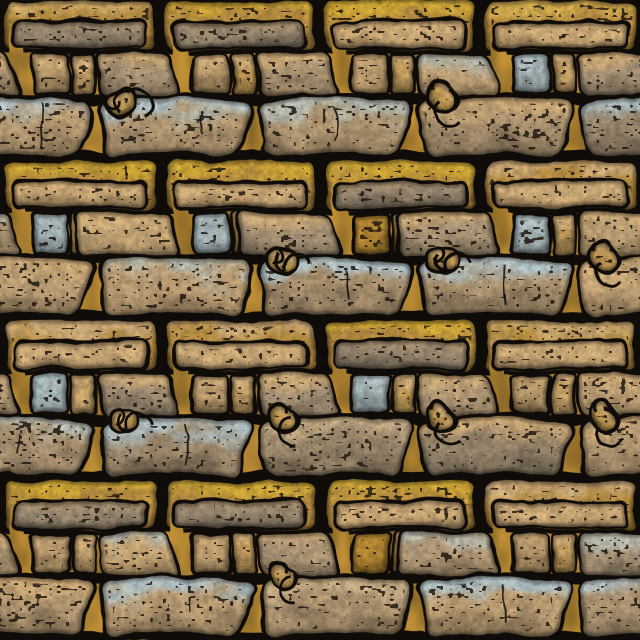
Write a Shadertoy shader that draws this texture.

```glsl
// Inked cartoon masonry: a 4 by 4 repeat of framed slabs, small blocks and boat-shaped stones in ochre mortar.

const vec3 INK = vec3(0.06, 0.045, 0.03);
const vec3 OCHRE = vec3(0.68, 0.51, 0.19);
const vec3 YELLOW = vec3(0.78, 0.63, 0.20);
const vec3 TAN = vec3(0.77, 0.64, 0.45);
const vec3 TAUPE = vec3(0.54, 0.48, 0.40);
const vec3 PALE_BLUE = vec3(0.67, 0.73, 0.74);

float hash(vec2 p) {
    vec3 q = fract(p.xyx * 0.1031);
    q += dot(q, q.yzx + 33.33);
    return fract((q.x + q.y) * q.z);
}

float noise(vec2 p) {
    vec2 i = floor(p), f = fract(p);
    f = f * f * (3.0 - 2.0 * f);
    return mix(mix(hash(i), hash(i + vec2(1, 0)), f.x),
               mix(hash(i + vec2(0, 1)), hash(i + 1.0), f.x), f.y);
}

float cover(float d) {
    float px = 3.0 / iResolution.y;
    return smoothstep(px, -px, d);
}

// Rounded slab; box = left, top, right, bottom; lean shifts the sides toward the bottom
float slab(vec2 p, vec4 box, vec2 lean, float r) {
    vec2 side = box.xz + lean * clamp((p.y - box.y) / (box.w - box.y), 0.0, 1.0);
    vec2 mid = 0.5 * vec2(side.x + side.y, box.y + box.w);
    vec2 q = abs(p - mid) - 0.5 * vec2(side.y - side.x, box.w - box.y) + r;
    return length(max(q, 0.0)) + min(max(q.x, q.y), 0.0) - r;
}

// Paints one stone: ink outline, crown-to-foot shading, grain and pits; g = unwrapped position
void lay(inout vec3 col, vec2 p, vec2 g, vec4 box, vec2 lean, float r, vec3 crown, vec3 body) {
    float d = slab(p, box, lean, r);
    float t = (p.y - box.y) / (box.w - box.y) + 0.5 * (noise(g * vec2(7, 12)) - 0.5);
    vec3 c = mix(crown, body, smoothstep(0.0, 0.5, t));
    c = mix(c, body * 0.76, smoothstep(0.5, 1.0, t));
    c *= 0.84 + 0.2 * noise(g * 35.0) + 0.14 * noise(g * 90.0);
    c *= mix(0.62, 1.0, smoothstep(0.0, 0.035, -d));
    float pits = noise(g * vec2(38, 62) + 9.0) + 0.22 * noise(g * 6.0 + 40.0);
    c = mix(c, INK * 2.0, 0.85 * smoothstep(0.87, 0.97, pits) * smoothstep(0.02, 0.04, -d));
    col = mix(col, INK, cover(d - 0.012 - 0.016 * noise(g * 9.0 + 5.0)));
    col = mix(col, c, cover(d));
}

void mainImage(out vec4 fragColor, in vec2 fragCoord) {
    vec2 uv = fragCoord / iResolution.xy;
    vec2 g = vec2(uv.x, 1.0 - uv.y) * 4.0 + vec2(0.0, 0.01);
    vec2 wobble = vec2(noise(g * 6.0), noise(g * 6.0 + 50.0)) - 0.5;
    wobble += 0.35 * (vec2(noise(g * 19.0), noise(g * 19.0 + 70.0)) - 0.5);
    vec2 w = g + wobble * vec2(0.035, 0.03);
    float row = floor(w.y), y = fract(w.y);

    // Mortar behind the middle and bottom courses
    vec3 mortar = OCHRE * (0.78 + 0.36 * noise(g * vec2(14, 8)));
    float bed = min(abs(y - 0.47) - 0.125, abs(y - 0.81) - 0.145);
    vec3 col = mix(INK, mortar, cover(bed));

    // Top course: ochre frame, its leg running down, and the recessed slab
    vec2 id = vec2(floor(w.x), row);
    vec2 p = vec2(fract(w.x), y);
    float pick = hash(id + 3.0);
    vec3 ledge = mix(TAN, YELLOW, smoothstep(0.3, 0.7, pick));
    lay(col, p, g, vec4(0.04, 0.02, 0.965, 0.32), vec2(0.0), 0.05, ledge, mix(OCHRE, TAN * 0.88, 0.25));
    col = mix(col, mortar, cover(slab(p, vec4(0.065, 0.2, 0.145, 0.59), vec2(0.02, 0.06), 0.02)));
    vec3 slabBody = mix(TAUPE * 1.05, TAN, step(0.5, hash(id + 17.0)));
    lay(col, p, g, vec4(0.095, 0.15, 0.905, 0.302), vec2(0.0), 0.035, mix(slabBody, TAN, 0.4), slabBody);

    // Middle course: one or two small blocks beside a long leaning one
    float x = w.x - 0.16;
    id = vec2(floor(x), row);
    p.x = fract(x) + 0.16;
    pick = hash(id + 29.0);
    float start = pick > 0.5 ? 0.62 : 0.49;
    vec3 block = pick < 0.3 ? OCHRE * 1.08 : mix(TAN, PALE_BLUE, step(0.6, hash(id + 41.0)));
    lay(col, p, g, vec4(0.215, 0.355, 0.425, 0.585), vec2(0.0), 0.02, block, block * 0.92);
    lay(col, p, g, vec4(0.46, 0.35, 0.59, 0.59), vec2(0.0), 0.02, TAN, mix(OCHRE, TAN, pick));
    vec3 top = mix(TAN, PALE_BLUE, 0.7 * step(0.75, hash(id + 53.0)));
    lay(col, p, g, vec4(start, 0.345, 1.04, 0.605), vec2(0.03 * pick, 0.08), 0.04,
        top, mix(TAUPE * 1.1, TAN, hash(id + 61.0)));

    // Bottom course: wide stones tapering downward, some cracked
    x = w.x - 0.6;
    id = vec2(floor(x), row);
    p.x = fract(x) + 0.6;
    pick = hash(id + 71.0);
    vec2 b = p - vec2(0.0, 0.14 * pow(p.x - 1.1, 2.0));
    top = mix(TAN, PALE_BLUE, smoothstep(0.15, 0.6, pick));
    vec3 body = mix(TAUPE, mix(TAUPE, TAN, 0.75), hash(id + 83.0));
    lay(col, b, g, vec4(0.625, 0.62, 1.585, 0.965), vec2(0.04, -0.1), 0.06, top, body);
    float crack = abs(p.x - 0.95 - 0.3 * pick - 0.04 * noise(g * 12.0)) - 0.006;
    crack = max(crack, abs(p.y - 0.79) - 0.05 - 0.09 * hash(id + 91.0));
    col = mix(col, INK, 0.85 * cover(crack) * step(0.45, pick));

    // Occasional knob with inked curls at the joint
    if (hash(id + 107.0) > 0.5) {
        vec2 k = p - vec2(0.77, 0.64 + 0.04 * (pick - 0.5));
        float a = 1.2 * pick - 0.9;
        k = mat2(cos(a), sin(a), -sin(a), cos(a)) * k;
        lay(col, k, g, vec4(-0.1, -0.065, 0.09, 0.06), vec2(0.03, -0.02), 0.055, TAN, mix(OCHRE, TAN, 0.5));
        for (float i = 0.0; i < 3.0; i++) {
            vec2 c = k - vec2(0.07 * i - 0.05, -0.035 + 0.03 * i);
            float curl = abs(length(c) - 0.045 - 0.02 * i) - 0.009;
            curl = max(curl, dot(c, vec2(cos(i * 2.1 + 5.0 * pick), sin(i * 2.1 + 5.0 * pick))));
            col = mix(col, INK, cover(curl));
        }
    }
    fragColor = vec4(col, 1.0);
}
```
